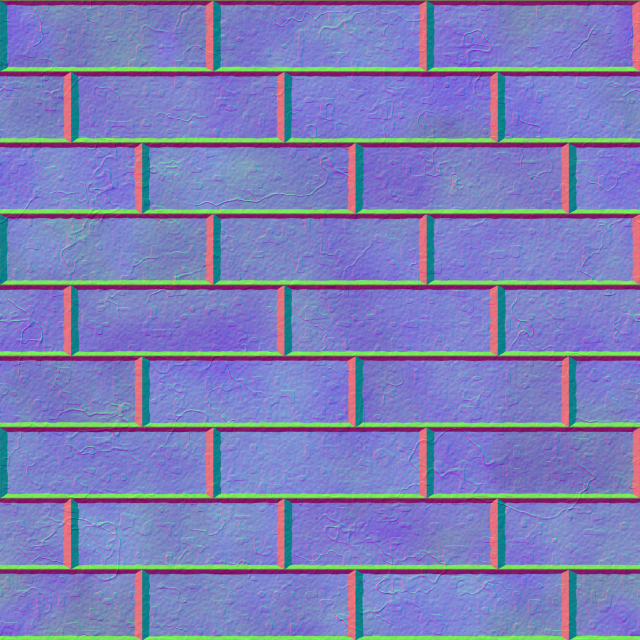
Reproduce this texture map procedurally as a WebGL 1 fragment shader.

```glsl
precision highp float;
// Tangent-space normal map of a bevelled brick wall, stepped a third of a brick per row.

uniform vec2 u_resolution;

const vec2 BRICKS = vec2(3.0, 9.0);
const vec2 BEVEL = vec2(0.0115, 0.0072);   // bevel width and height in canvas units
const float ROW_STEP = 1.0 / 3.0;
const float RELIEF_STEP = 1.0 / 700.0;

const vec3 FACE = vec3(0.495, 0.485, 0.835);
const vec3 WORN_FACE = vec3(0.455, 0.495, 0.70);
const vec3 LEFT_SLOPE = vec3(0.05, 0.50, 0.54);
const vec3 RIGHT_SLOPE = vec3(0.90, 0.45, 0.50);
const vec3 TOP_SLOPE = vec3(0.51, 0.08, 0.40);
const vec3 BOTTOM_SLOPE = vec3(0.48, 0.91, 0.36);
const vec3 SEAM = vec3(0.42, 0.34, 0.30);

float hash(vec2 p) {
  vec3 q = fract(p.xyx * 0.1031);
  q += dot(q, q.yzx + 33.33);
  return fract((q.x + q.y) * q.z);
}

// Value noise that tiles over the unit square for whole frequencies.
float tileNoise(vec2 uv, float freq) {
  vec2 p = uv * freq;
  vec2 cell = floor(p);
  vec2 f = p - cell;
  f = f * f * (3.0 - 2.0 * f);
  vec2 a = mod(cell, freq);
  vec2 b = mod(cell + 1.0, freq);
  return mix(mix(hash(a), hash(vec2(b.x, a.y)), f.x),
             mix(hash(vec2(a.x, b.y)), hash(b), f.x), f.y);
}

float fbm(vec2 uv, float freq) {
  float sum = 0.0;
  float gain = 0.5;
  for (int i = 0; i < 4; i++) {
    sum += gain * tileNoise(uv, freq);
    freq = freq * 2.0 + 1.0;
    gain *= 0.5;
  }
  return sum / 0.9375;
}

// Thin wandering lines where the noise crosses its middle, kept in patches.
float cracks(vec2 uv, float freq, float width) {
  float line = 1.0 - smoothstep(0.0, width, abs(fbm(uv, freq) - 0.5));
  float patches = smoothstep(0.48, 0.72, tileNoise(uv.yx, freq + 4.0));
  return line * patches;
}

// Height of the stone surface: grain, dents, chips and cracks.
float stoneHeight(vec2 uv) {
  float grain = 0.20 * tileNoise(uv, 211.0) + 0.14 * tileNoise(uv.yx, 307.0);
  float dents = 0.38 * fbm(uv, 47.0);
  float chips = 0.20 * smoothstep(0.70, 0.82, tileNoise(uv, 83.0));
  float lines = 0.28 * cracks(uv, 8.0, 0.016) + 0.22 * cracks(uv, 19.0, 0.032);
  return grain + dents - chips - lines;
}

vec2 stoneSlope(vec2 uv, float stepSize) {
  float h = stoneHeight(uv);
  return vec2(stoneHeight(uv + vec2(stepSize, 0.0)) - h,
              stoneHeight(uv + vec2(0.0, stepSize)) - h);
}

// Flat stone colour with broad drift and uneven wear per brick.
vec3 faceColor(vec2 uv, vec2 brick) {
  float drift = fbm(uv, 11.0) - 0.5;
  float wear = smoothstep(0.38, 0.72, fbm(uv.yx, 7.0)) * mix(0.15, 1.0, hash(brick + 7.0));
  vec3 color = mix(FACE, WORN_FACE, wear);
  return color + vec3(0.05, 0.28, -0.06) * drift
       + (hash(brick + 31.0) - 0.5) * vec3(0.0, 0.05, 0.03);
}

void main() {
  vec2 uv = gl_FragCoord.xy / u_resolution;
  vec2 edge = 0.75 / (u_resolution * BEVEL);

  // Brick grid, rows counted downwards.
  vec2 grid = vec2(uv.x, 1.0 - uv.y) * BRICKS - vec2(0.0, 0.008);
  float row = floor(grid.y);
  grid.x -= row * ROW_STEP;
  vec2 brick = mod(floor(grid), BRICKS);

  // Signed distance to the nearest joints, in bevel widths.
  vec2 joint = (fract(grid + 0.5) - 0.5) / (BRICKS * BEVEL);
  vec2 ragged = vec2(tileNoise(uv, 120.0), tileNoise(uv.yx, 97.0)) - 0.5;
  vec2 depth = abs(joint) + 0.22 * ragged * smoothstep(0.2, 0.8, abs(joint));

  // Mitred slopes around each face.
  vec3 sides = mix(RIGHT_SLOPE, LEFT_SLOPE, smoothstep(-edge.x, edge.x, joint.x));
  vec3 ledges = mix(BOTTOM_SLOPE, TOP_SLOPE, smoothstep(-edge.y, edge.y, joint.y));
  float mitre = smoothstep(-edge.y, edge.y, depth.x - depth.y);
  vec3 slopes = mix(sides, ledges, mitre);
  float seam = 1.0 - smoothstep(0.04, 0.12 + edge.y, abs(joint.y));
  slopes = mix(slopes, SEAM, 0.5 * seam);

  vec2 inside = smoothstep(1.0 - edge, 1.0 + edge, depth);
  float face = inside.x * inside.y;
  vec3 color = mix(slopes, faceColor(uv, brick), face);

  // Surface relief tilts red and green, and steep spots lose blue.
  vec2 tilt = stoneSlope(uv, RELIEF_STEP) * mix(0.6, 1.0, face);
  color += vec3(-tilt.x, tilt.y, -0.8 * dot(tilt, tilt)) * vec3(0.95, 0.95, 1.0);
  gl_FragColor = vec4(clamp(color, 0.0, 1.0), 1.0);
}
```
